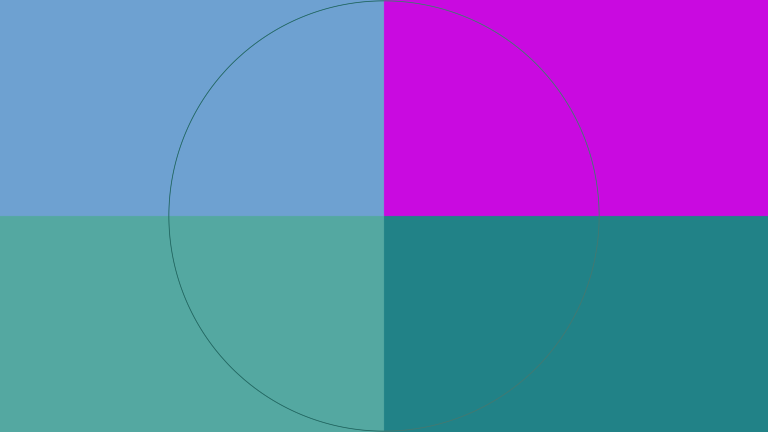
This background is drawn by a Shadertoy shader. Its source:

```glsl
const vec3 BLUE = vec3(0.43, 0.63, 0.82);
const vec3 MAGENTA = vec3(0.79, 0.04, 0.88);
const vec3 SEAGREEN = vec3(0.33, 0.66, 0.63);
const vec3 TEAL = vec3(0.13, 0.51, 0.53);
const vec3 RING_LEFT = vec3(0.13, 0.40, 0.38);
const vec3 RING_RIGHT = vec3(0.26, 0.47, 0.44);

// Lengths are in canvas heights
const float RING_RADIUS = 0.498;
const float RING_HALF_WIDTH = 0.0012;
const float RING_OPACITY = 0.85;
const float EDGE_SOFTNESS = 0.0018;

// Smooth coverage: 0 below the edge, 1 above it
float softStep(float signedDistance, float softness) {
    return smoothstep(-softness, softness, signedDistance);
}

void mainImage(out vec4 fragColor, in vec2 fragCoord) {
    vec2 p = (fragCoord - 0.5 * iResolution.xy) / iResolution.y;
    float pixel = 1.0 / iResolution.y;

    // Four flat quadrants meeting at the centre
    float right = softStep(p.x, EDGE_SOFTNESS);
    float top = softStep(p.y, EDGE_SOFTNESS);
    vec3 upper = mix(BLUE, MAGENTA, right);
    vec3 lower = mix(SEAGREEN, TEAL, right);
    vec3 color = mix(lower, upper, top);

    // Thin circle outline, paler on the right
    float ringDistance = abs(length(p) - RING_RADIUS) - RING_HALF_WIDTH;
    float ring = RING_OPACITY * (1.0 - softStep(ringDistance, 0.5 * pixel));
    color = mix(color, mix(RING_LEFT, RING_RIGHT, right), ring);

    fragColor = vec4(color, 1.0);
}
```
